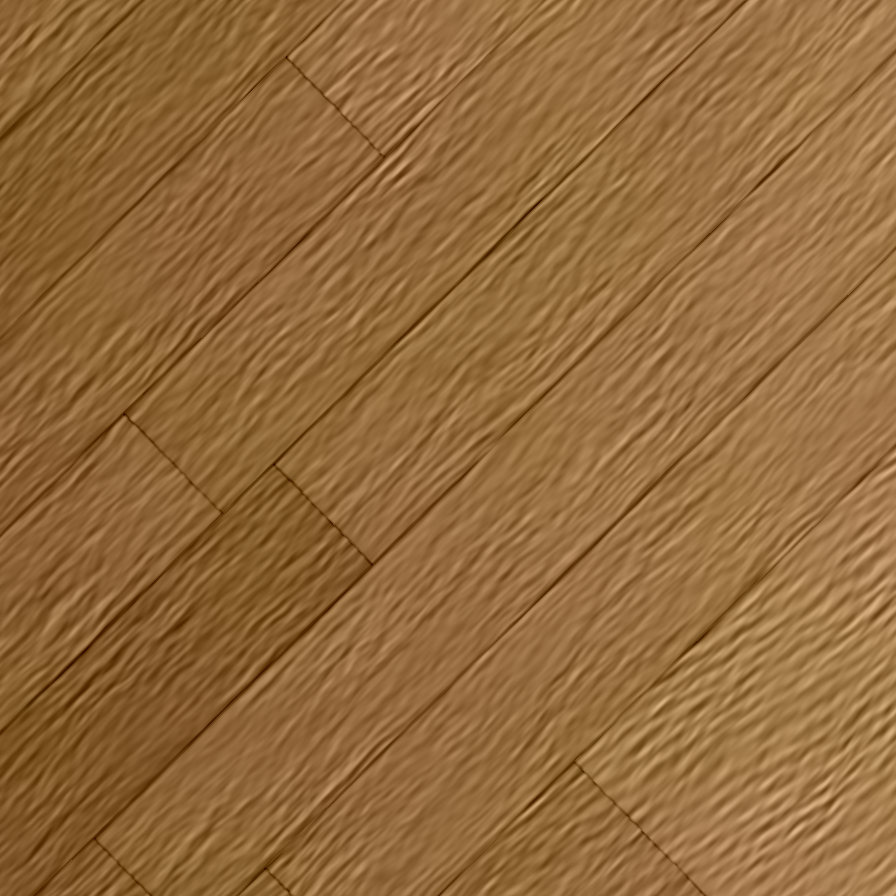
This texture is drawn by a WebGL 2 fragment shader. Its source:

```glsl
#version 300 es
precision highp float;

uniform vec2 u_resolution;
out vec4 fragColor;

const vec3 WOOD = vec3(0.580, 0.416, 0.242);
const vec3 OCHRE_SHIFT = vec3(-0.004, 0.006, -0.010);
const float FLOOR_ANGLE = 0.7767;
const float FIRST_SEAM = 0.1117;
const float PLANK_WIDTH = 0.1573;
const float LAST_ROW = 7.0;
const float SEAM_HALF_WIDTH = 0.0015;
const float JOINT_HALF_WIDTH = 0.0011;
const float SEAM_DEPTH = 0.17;
const float JOINT_DEPTH = 0.13;
const float EMBOSS = 0.32;
const float RING_FREQUENCY = 370.0;
const vec2 LIGHT_STEP = vec2(0.0005, -0.0014);

// Per row: end joint position, tone before it, tone after it, ring relief
const vec4 ROWS[8] = vec4[8](
    vec4( 2.000,  0.01,  0.00, 0.08),
    vec4( 2.000, -0.02,  0.00, 0.00),
    vec4( 0.177,  0.00,  0.02, 0.04),
    vec4(-0.231,  0.01,  0.00, 0.06),
    vec4(-0.151, -0.04,  0.00, 0.00),
    vec4(-0.587, -0.01,  0.01, 0.00),
    vec4(-0.474, -0.01,  0.01, 0.04),
    vec4(-0.145, -0.01,  0.035, 0.22));

float hash(vec2 p) {
    vec3 q = fract(p.xyx * 0.1031);
    q += dot(q, q.yzx + 33.33);
    return fract((q.x + q.y) * q.z);
}

float cornerSlope(vec2 cell, vec2 offset) {
    float angle = 6.2832 * hash(cell);
    return dot(vec2(cos(angle), sin(angle)), offset);
}

float gradientNoise(vec2 p) {
    vec2 i = floor(p), f = p - i;
    vec2 s = f * f * f * (f * (f * 6.0 - 15.0) + 10.0);
    vec2 e = vec2(1.0, 0.0);
    float low = mix(cornerSlope(i, f), cornerSlope(i + e.xy, f - e.xy), s.x);
    float high = mix(cornerSlope(i + e.yx, f - e.yx), cornerSlope(i + e.xx, f - e.xx), s.x);
    return mix(low, high, s.y);
}

// Height of the pressed grain; p is (along, across) the plank
float grainHeight(vec2 p, float seed, float edge, float rings) {
    float bend = gradientNoise(p * vec2(5.0, 11.0) + seed);
    float ripple = gradientNoise(p * vec2(20.0, 30.0) + seed);
    vec2 w = p + vec2(0.0, 0.012 * bend + 0.003 * ripple);
    vec2 tilted = vec2(w.x, w.y + 0.18 * w.x);

    float streaks = gradientNoise(w * vec2(8.0, 125.0) + seed) * mix(0.45, 0.85, edge);
    float flecks = gradientNoise(tilted * vec2(46.0, 100.0) + seed) * mix(0.5, 0.25, edge);
    float folds = gradientNoise(tilted * vec2(15.0, 62.0) + seed) * mix(0.7, 0.4, edge);
    float pores = gradientNoise(w * vec2(55.0, 165.0) + seed) * 0.2;
    float ringWave = sin(RING_FREQUENCY * (w.y - 0.2 * w.x)) * rings;
    return streaks + flecks + folds + pores + ringWave;
}

float groove(float distanceToLine, float halfWidth, float pixel) {
    float soft = max(pixel, 0.0016);
    return 1.0 - smoothstep(halfWidth - 0.5 * soft, halfWidth + soft, distanceToLine);
}

void main() {
    vec2 uv = gl_FragCoord.xy / u_resolution;
    float pixel = 1.0 / min(u_resolution.x, u_resolution.y);
    float c = cos(FLOOR_ANGLE), s = sin(FLOOR_ANGLE);
    vec2 p = vec2(dot(uv - 0.5, vec2(c, s)), uv.x * s + (1.0 - uv.y) * c);

    // Plank lookup
    float lane = (p.y - FIRST_SEAM) / PLANK_WIDTH;
    float row = clamp(floor(lane) + 1.0, 0.0, LAST_ROW);
    float seam = clamp(round(lane), 0.0, LAST_ROW - 1.0);
    float seamOffset = (lane - seam) * PLANK_WIDTH;
    vec4 plank = ROWS[int(row)];
    float jointOffset = p.x - plank.x;
    float after = step(0.0, jointOffset);
    float seed = 17.3 * row + 71.7 * after + 5.0;

    // Relief lit from the upper left
    float edge = exp(-abs(seamOffset) * 38.0);
    float rings = plank.w * mix(0.4, 1.0, after);
    float slope = grainHeight(p + LIGHT_STEP, seed, edge, rings)
                - grainHeight(p - LIGHT_STEP, seed, edge, rings);
    float patchy = gradientNoise(p * vec2(5.0, 12.0) + seed * 1.7);
    float relief = mix(0.65, 1.2, smoothstep(-0.4, 0.35, patchy));
    float shade = -EMBOSS * relief * slope;

    // Plank tone, slow mottling and light across the floor
    shade += mix(plank.y, plank.z, after);
    shade += 0.03 * gradientNoise(p * vec2(4.0, 9.0) + seed);
    shade += 0.022 * gradientNoise(p * vec2(7.0, 85.0) + seed);
    shade += 0.095 * (uv.x - 0.5) + 0.02 * (uv.y - 0.5);

    // Seams and end joints, with uneven depth and soft shoulders
    float wear = 0.85 + 0.5 * gradientNoise(vec2(p.x * 9.0, seam * 3.7 + 0.5));
    float seamStrength = wear * mix(0.7, 1.0, hash(vec2(seam, 4.0)));
    float jointStrength = 0.9 + 0.6 * gradientNoise(vec2(p.y * 40.0, row + 0.5));
    float seamDistance = abs(seamOffset);
    float jointDistance = abs(jointOffset + 0.0012 * gradientNoise(vec2(p.y * 25.0, row)));
    shade -= SEAM_DEPTH * seamStrength * groove(seamDistance, SEAM_HALF_WIDTH, pixel);
    shade -= JOINT_DEPTH * jointStrength * groove(jointDistance, JOINT_HALF_WIDTH, pixel);
    shade -= 0.05 * exp(-seamDistance * 260.0) + 0.03 * exp(-jointDistance * 260.0);
    shade += 0.04 * exp(-pow((seamOffset - 0.005) * 400.0, 2.0));

    float ochre = smoothstep(-0.3, 0.4, gradientNoise(p * 4.0 + 9.0));
    fragColor = vec4(clamp(WOOD + shade + OCHRE_SHIFT * ochre, 0.0, 1.0), 1.0);
}
```
